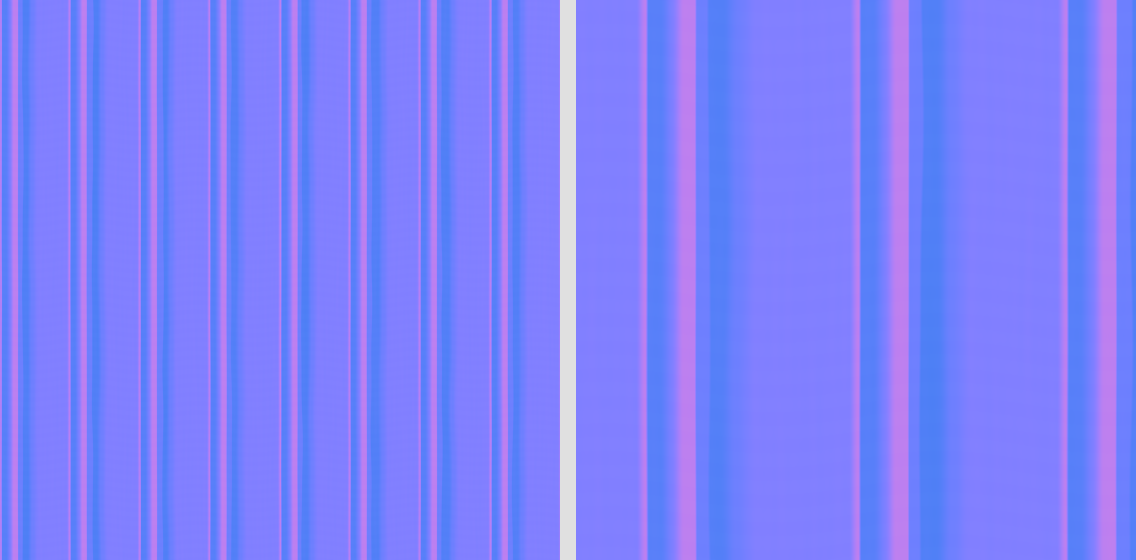
Left: the whole. Right: its middle third, enlarged.
This texture map is drawn by a WebGL 1 fragment shader. Its source:

```glsl
precision highp float;
// Tiling tangent-space normal map of eight vertical battens with worn, wavy side grooves.

uniform vec2 u_resolution;

const float TAU = 6.2831853;
const float COLUMNS = 8.0;
const float LEAD = 0.25; // flat margin kept to the left of each ridge line

// Red-channel levels of the slopes
const float FLAT = 0.507;
const float RIDGE = 0.74;
const float GROOVE = 0.33;
const float LEDGE = 0.43;

float hash(float n) {
  return fract(sin(n * 12.9898 + 4.137) * 43758.547);
}

// Step from 0 to 1 centred on an edge, never sharper than one pixel
float softStep(float edge, float width, float pixel, float x) {
  float w = 0.5 * max(width, pixel * 1.5);
  return smoothstep(edge - w, edge + w, x);
}

// Layered sines with whole frequencies, so the result wraps over 0..1
float waves(float t, float seed) {
  float sum = 0.0;
  float gain = 0.5;
  for (int i = 0; i < 4; i++) {
    float k = float(i);
    float frequency = 1.0 + k * 2.0 + floor(hash(seed + k) * 2.0);
    sum += gain * sin(TAU * (t * frequency + hash(seed + k + 17.0)));
    gain *= 0.62;
  }
  return sum;
}

// Fine vertical brush streaks that drift slowly along their length
float streaks(vec2 uv) {
  float sum = 0.0;
  for (int i = 0; i < 5; i++) {
    float k = float(i);
    float frequency = 23.0 + floor(k * 31.0 + hash(k) * 9.0);
    float drift = 0.22 * sin(TAU * (uv.y * (1.0 + k) + hash(k + 5.0)));
    sum += sin(TAU * (uv.x * frequency + drift + hash(k + 9.0)));
  }
  return sum * 0.2;
}

// Cross-section of one batten, from the thin ridge line at x = 0 rightwards
float battenRed(float x, float ledgeEnd, float grooveEnd, float depth, float pixel) {
  float red = FLAT;
  // thin ridge line with a soft left side
  red = mix(red, RIDGE, softStep(-0.012, 0.045, pixel, x));
  // narrow groove
  red = mix(red, GROOVE + 0.015, softStep(0.018, 0.016, pixel, x));
  red = mix(red, FLAT, softStep(0.115, 0.075, pixel, x));
  // wide ridge, sharp on its right side
  red = mix(red, RIDGE, softStep(0.165, 0.055, pixel, x));
  // level ledge
  red = mix(red, LEDGE, softStep(0.25, 0.012, pixel, x));
  // wide groove behind a wavy edge, fading back to the flat
  red = mix(red, GROOVE - depth, softStep(ledgeEnd, 0.016, pixel, x));
  red = mix(red, LEDGE, softStep(grooveEnd - 0.035, 0.07, pixel, x));
  return mix(red, FLAT, softStep(grooveEnd + 0.045, 0.09, pixel, x));
}

void main() {
  vec2 uv = gl_FragCoord.xy / u_resolution;
  float pixel = COLUMNS / u_resolution.x;

  // Column index wraps, and each column gets its own offset and wear
  float cell = uv.x * COLUMNS + LEAD;
  float id = mod(floor(cell), COLUMNS);
  float seed = id * 7.31 + 2.0;
  float x = fract(cell) - LEAD - 0.025 * (hash(seed) - 0.5);
  x += 0.002 * waves(uv.y, seed + 40.0);

  float ledgeEnd = 0.305 + 0.035 * hash(seed + 1.0) + 0.014 * waves(uv.y, seed);
  float grooveEnd = 0.45 + 0.03 * hash(seed + 2.0) + 0.012 * waves(uv.y, seed + 60.0);
  float depth = 0.02 * hash(seed + 3.0) + 0.01 * waves(uv.y, seed + 80.0);
  float red = battenRed(x, ledgeEnd, grooveEnd, depth, pixel);

  // Faint grain: upright streaks plus a slight ripple across them
  float ripple = sin(TAU * (uv.y * 61.0 + 0.3 * sin(TAU * uv.x * 5.0)));
  red += 0.008 * streaks(uv) + 0.002 * ripple;
  float green = 0.5 + 0.002 * ripple;

  // Rebuild the upward part so that the normal has unit length
  vec2 slope = vec2(red, green) * 2.0 - 1.0;
  float up = sqrt(max(0.0, 1.0 - dot(slope, slope)));
  gl_FragColor = vec4(red, green, 0.5 + 0.5 * up, 1.0);
}
```
